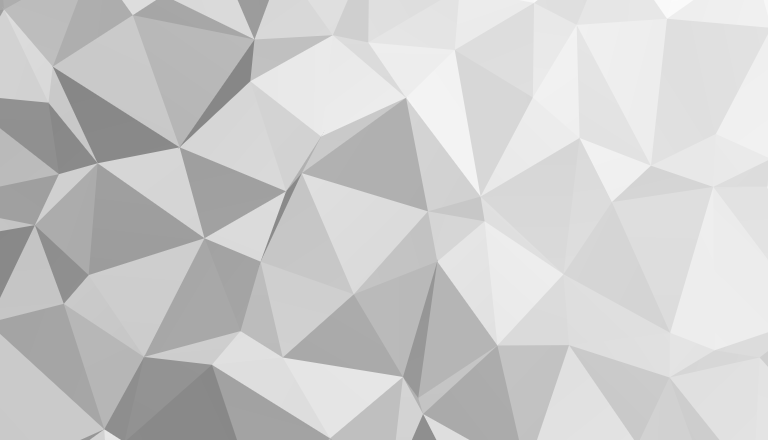
Give the GLSL for this background, as a Shadertoy shader.

```glsl
// Low-poly mesh of flat grey facets, dark at the lower left and near white at the upper right.

vec2 hash22(vec2 p) {
    vec3 q = fract(p.xyx * vec3(0.1031, 0.1030, 0.0973));
    q += dot(q, q.yzx + 33.33);
    return fract((q.xx + q.yz) * q.zy);
}

float cross2(vec2 a, vec2 b) {
    return a.x * b.y - a.y * b.x;
}

// Mesh vertex: a strongly jittered point of a slightly tilted grid.
vec2 meshVertex(vec2 id, mat2 gridToCanvas) {
    return gridToCanvas * (id + 0.94 * (hash22(id + 47.0) - 0.5));
}

// Signed distance to the line a-b, positive on its left.
float leftOf(vec2 p, vec2 a, vec2 b) {
    return cross2(normalize(b - a), p - a);
}

// Antialiased coverage of a counter-clockwise triangle.
float coverage(vec2 p, vec2 a, vec2 b, vec2 c, float pixel) {
    float inside = min(leftOf(p, a, b), min(leftOf(p, b, c), leftOf(p, c, a)));
    return clamp(0.5 + inside / pixel, 0.0, 1.0);
}

// Facet grey: wide contrast on the left, pale and even on the right.
float facetTone(vec2 p, vec2 centre, float rnd, float aspect) {
    vec2 uv = clamp(centre / vec2(aspect, 1.0), 0.0, 1.0);
    float shadowSide = 0.52 + 0.38 * pow(rnd, mix(1.0, 0.65, uv.y));
    float lightSide = mix(0.84, 0.93, uv.y) + 0.12 * (rnd - 0.5);
    float light = smoothstep(0.35, 0.75, uv.x + 0.25 * (uv.y - 0.5));
    float sheen = 0.12 * dot(p - centre, hash22(centre * 91.0) - 0.5);
    return mix(shadowSide, lightSide, light) + sheen;
}

void mainImage(out vec4 fragColor, in vec2 fragCoord) {
    float pixel = 1.0 / iResolution.y;
    float aspect = iResolution.x * pixel;
    vec2 p = fragCoord * pixel;

    // Grid axes: cells a little taller than wide, tilted.
    mat2 gridToCanvas = mat2(0.168, 0.030, -0.036, 0.201);
    vec2 home = floor(inverse(gridToCanvas) * p);

    float toneSum = 0.0;
    float weightSum = 0.0;
    for (int j = -1; j <= 1; j++) {
        for (int i = -1; i <= 1; i++) {
            vec2 id = home + vec2(i, j);
            vec2 a = meshVertex(id, gridToCanvas);
            vec2 b = meshVertex(id + vec2(1, 0), gridToCanvas);
            vec2 c = meshVertex(id + vec2(1, 1), gridToCanvas);
            vec2 d = meshVertex(id + vec2(0, 1), gridToCanvas);

            // Split along the shorter diagonal that lies inside the quad.
            bool validAC = min(cross2(b - a, c - a), cross2(c - a, d - a)) > 0.0;
            bool validBD = min(cross2(b - a, d - a), cross2(c - b, d - b)) > 0.0;
            if (!validAC || (validBD && distance(b, d) < distance(a, c))) {
                vec2 first = a;
                a = b;
                b = c;
                c = d;
                d = first;
            }

            // Evenly spread random tones; the two halves contrast.
            float spread = dot(id, vec2(0.7549, 0.5698));
            float rnd = fract(spread + 0.45 * hash22(id + 13.0).x);
            float w1 = coverage(p, a, b, c, pixel);
            float w2 = coverage(p, a, c, d, pixel);
            toneSum += w1 * facetTone(p, (a + b + c) / 3.0, rnd, aspect);
            toneSum += w2 * facetTone(p, (a + c + d) / 3.0, fract(rnd + 0.4), aspect);
            weightSum += w1 + w2;
        }
    }

    fragColor = vec4(vec3(toneSum / max(weightSum, 0.001)), 1.0);
}
```
